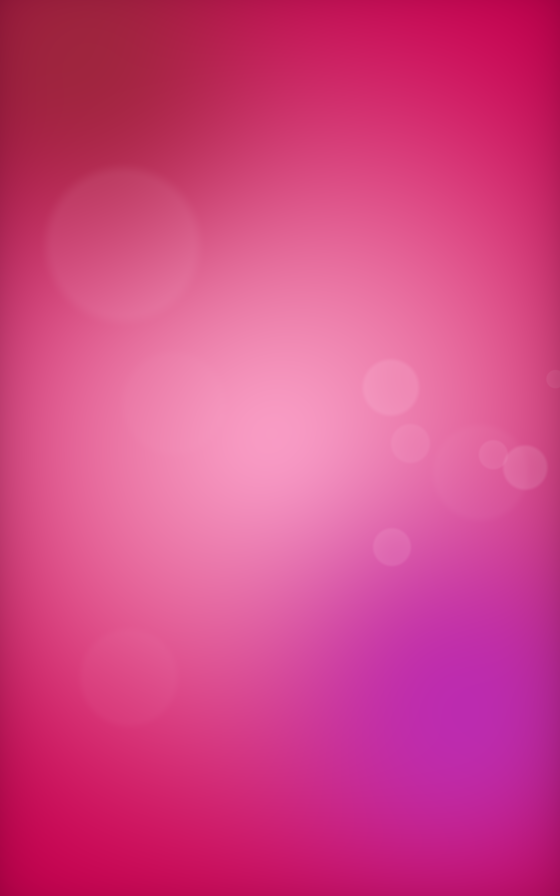
This background is drawn by a Shadertoy shader. Its source:

```glsl
// Soft round falloff, 1 at the centre
float glow(vec2 p, vec2 centre, float tightness) {
    vec2 d = p - centre;
    return exp(-tightness * dot(d, d));
}

// Faint lens disc with a slightly brighter rim
float bokehDisc(vec2 p, vec2 centre, float radius) {
    float d = length(p - centre) / radius;
    float body = 1.0 - smoothstep(0.86, 1.06, d);
    return body * mix(0.75, 1.0, d * d);
}

// Centre, radius and strength of each disc
const vec4 DISCS[10] = vec4[10](
    vec4(0.219, 1.163, 0.142, 0.09), vec4(0.698, 0.908, 0.052, 0.18),
    vec4(0.733, 0.808, 0.036, 0.11), vec4(0.881, 0.788, 0.027, 0.12),
    vec4(0.938, 0.765, 0.041, 0.18), vec4(0.858, 0.756, 0.088, 0.05),
    vec4(0.700, 0.623, 0.035, 0.14), vec4(0.992, 0.923, 0.017, 0.11),
    vec4(0.310, 0.880, 0.095, 0.03), vec4(0.230, 0.390, 0.090, 0.04));

void mainImage(out vec4 fragColor, in vec2 fragCoord) {
    vec2 uv = fragCoord / iResolution.xy;
    vec2 p = uv * vec2(1.0, 1.6);

    // Rose field with a broad pink light in the middle
    float reach = length(p - vec2(0.5, 0.82));
    float light = 1.0 - smoothstep(0.0, 0.96, reach);
    vec3 color = mix(vec3(0.79, 0.01, 0.32), vec3(0.96, 0.59, 0.74), light);

    // Dark red and violet corners
    color = mix(color, vec3(0.62, 0.15, 0.24), 0.95 * glow(p, vec2(0.14, 1.5), 10.0));
    color = mix(color, vec3(0.74, 0.17, 0.69), glow(p, vec2(0.83, 0.33), 10.0));

    // Small bright core
    color += vec3(0.02, 0.03, 0.03) * glow(p, vec2(0.49, 0.8), 50.0);

    // Scattered lens discs
    for (int i = 0; i < 10; i++) {
        vec4 disc = DISCS[i];
        float cover = disc.w * bokehDisc(p, disc.xy, disc.z);
        color = mix(color, vec3(1.0, 0.82, 0.9), cover);
    }

    // Narrow shade along the borders
    vec2 border = min(p, vec2(1.0, 1.6) - p);
    color *= 1.0 - 0.14 * exp(-22.0 * border.x);
    color *= 1.0 - 0.07 * exp(-28.0 * border.y);

    fragColor = vec4(color, 1.0);
}
```
